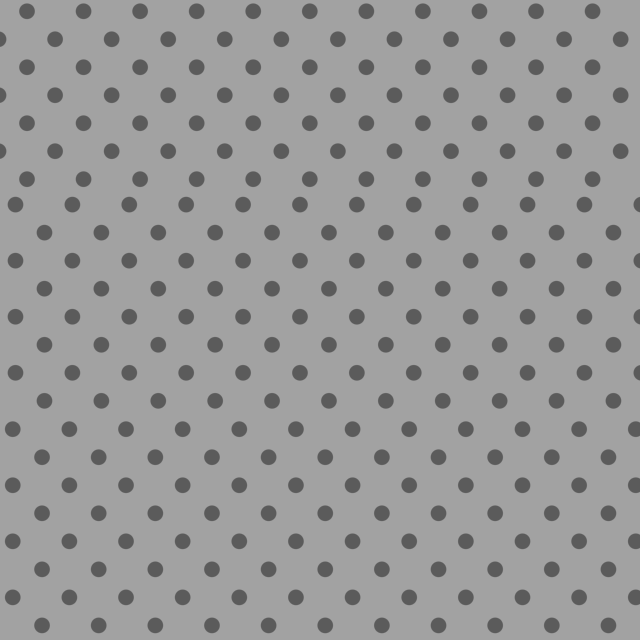
Give the GLSL for this pattern, as a WebGL 2 fragment shader.

```glsl
#version 300 es
precision highp float;

uniform vec2 u_resolution;
out vec4 fragColor;

// Signed distance to the nearest dot of a staggered grid.
// first: centre of the top left dot, pitch: column and row spacing,
// stagger: shift of every second row
float staggeredDots(vec2 p, vec2 first, vec2 pitch, float stagger) {
    float row = round((p.y - first.y) / pitch.y);
    float x = p.x - first.x - stagger * mod(row, 2.0);
    vec2 offset = vec2(x - pitch.x * round(x / pitch.x),
                       p.y - first.y - row * pitch.y);
    return length(offset) - 0.0122;
}

void main() {
    // Canvas units, measured down from the top edge
    vec2 p = gl_FragCoord.xy / u_resolution.y;
    p.y = 1.0 - p.y;

    // Three bands of 7, 8 and 8 rows, each slightly out of register
    float d;
    if (p.y < 0.2995) {
        d = staggeredDots(p, vec2(0.0422, 0.0176), vec2(0.08837, 0.04373), 0.0439);
    } else if (p.y < 0.6484) {
        d = staggeredDots(p, vec2(0.0242, 0.3197), vec2(0.0889, 0.0438), 0.0453);
    } else {
        d = staggeredDots(p, vec2(0.0199, 0.6706), vec2(0.0885, 0.0438), 0.0458);
    }

    // Smooth dot edge, about one pixel wide
    float edge = 0.75 / u_resolution.y;
    float ink = 1.0 - smoothstep(-edge, edge, d);
    fragColor = vec4(vec3(mix(0.636, 0.358, ink)), 1.0);
}
```
